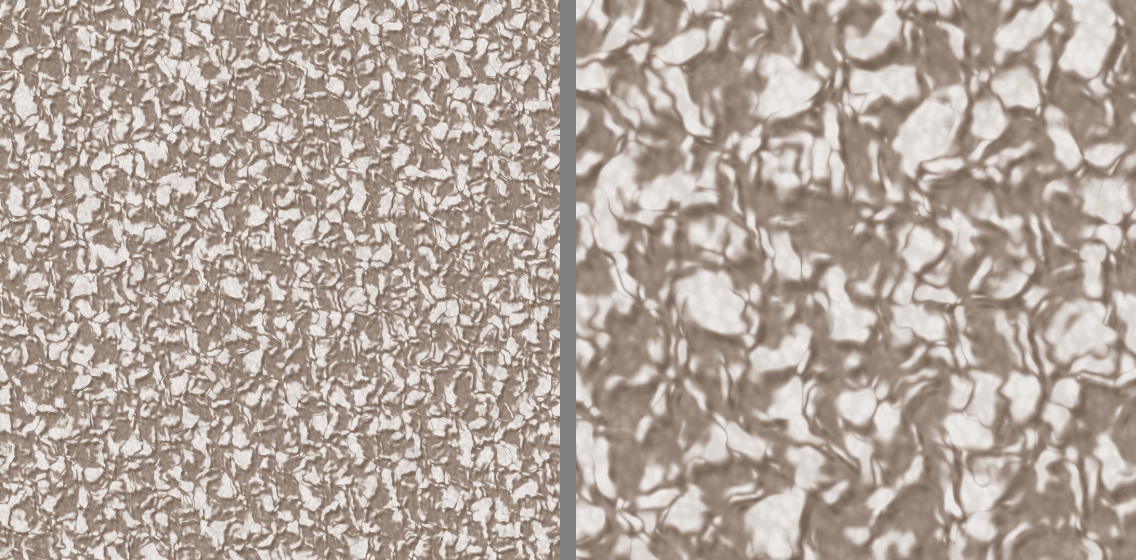
Left: the whole. Right: its middle third, enlarged.
Give the GLSL for this texture, as a Shadertoy shader.

```glsl
// Chalky flakes scattered densely over a mottled taupe ground.
// Two sizes of cellular flakes are bent by layered sines; the flake field,
// sampled again at an offset, drops a soft dark rim on the ground.

vec3 hash3(vec2 cell) {
    vec3 h = fract(cell.xyx * vec3(0.1031, 0.1030, 0.0973));
    h += dot(h, h.yxz + 33.33);
    return fract((h.xxy + h.yzz) * h.zyx);
}

// Height above the nearest flake edge, in canvas units (positive inside).
float flakes(vec2 p, float count, float minRadius, float maxRadius) {
    p *= count;
    vec2 cell = floor(p);
    float height = -1.0;
    for (int y = -1; y <= 1; y++)
    for (int x = -1; x <= 1; x++) {
        vec2 id = cell + vec2(x, y);
        vec3 rnd = hash3(id + count);
        vec3 shape = hash3(id + count * 3.0 + 71.0);
        vec2 q = p - id - rnd.xy;
        float angle = (shape.x - 0.6) * 1.8;
        float c = cos(angle), s = sin(angle);
        q = mat2(c, s, -s, c) * q * vec2(1.25, 0.83);
        // Blend round and square outlines for slightly angular flakes
        float dist = mix(length(q), max(abs(q.x), abs(q.y)), 0.4 * shape.y);
        height = max(height, mix(minRadius, maxRadius, rnd.z) - dist);
    }
    return height / count;
}

// Layered sines, turned at each octave, make ragged outlines.
vec2 raggedWarp(vec2 p) {
    float freq = 75.0;
    vec2 q = p;
    for (int i = 0; i < 4; i++) {
        q = mat2(0.8, 0.6, -0.6, 0.8) * q;
        p += 0.48 / freq * sin(q.yx * freq + 2.0 * sin(q * freq * 0.37) + float(i));
        freq *= 1.83;
    }
    return p;
}

float flakeField(vec2 p) {
    p = raggedWarp(p);
    return max(flakes(p, 33.0, 0.16, 0.51), flakes(p + 3.7, 61.0, 0.10, 0.46));
}

void mainImage(out vec4 fragColor, in vec2 fragCoord) {
    vec2 uv = fragCoord / iResolution.y + 1.0;

    float height = flakeField(uv);
    float caster = flakeField(uv + vec2(-0.004, 0.006));
    float flake = smoothstep(-0.0028, 0.0045, height);
    float shadow = smoothstep(-0.003, 0.004, caster);

    // Fine fibrous mottling
    float grain = smoothstep(-0.45, 0.35, 130.0 * flakes(uv, 130.0, 0.1, 0.5));
    float cloud = sin(uv.x * 83.0 + 2.0 * sin(uv.y * 57.0)) * sin(uv.y * 71.0 + 2.0 * sin(uv.x * 49.0));

    // Tone: 0 is shadow, 0.5 is taupe, 1 is chalk
    float ground = 0.33 + 0.20 * grain + 0.05 * cloud - 0.32 * shadow;
    float chalkTone = 0.91 + 0.10 * grain + 0.04 * cloud;
    float tone = mix(ground, chalkTone, flake);

    vec3 shadowColor = vec3(0.46, 0.39, 0.34);
    vec3 taupe = vec3(0.63, 0.56, 0.51);
    vec3 chalk = vec3(0.92, 0.91, 0.90);
    vec3 color = mix(shadowColor, taupe, clamp(tone * 2.0, 0.0, 1.0));
    color = mix(color, chalk, clamp(tone * 2.0 - 1.0, 0.0, 1.0));
    fragColor = vec4(color, 1.0);
}
```
